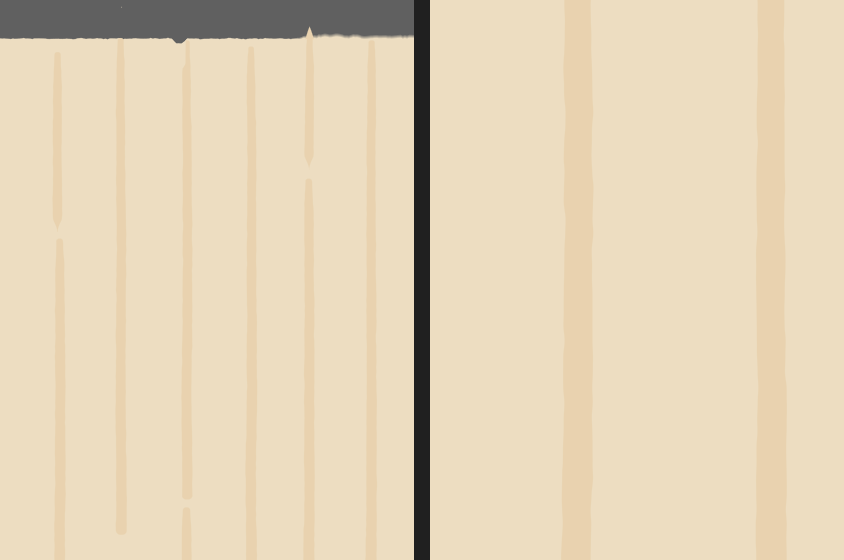
Left, the full canvas; right, a detail of the centre.
Write a Shadertoy shader that draws this pattern.

```glsl
// Lengths are fractions of the canvas height
const vec3 CREAM = vec3(0.928, 0.868, 0.757);
const vec3 TAN = vec3(0.912, 0.824, 0.686);
const vec3 GREY = vec3(0.376);
const int COUNT = 6;
const float FIRST = 0.104;        // centre of the first stripe
const float PITCH = 0.112;
const float HALF_LOW = 0.0096;    // half width at the bottom
const float HALF_HIGH = 0.0072;   // half width at the top
const float ROUGHNESS = 0.0018;
const float BAND_EDGE = 0.931;
const float FRINGE_START = 0.515;
const float FRINGE_WIDTH = 0.007;
const vec2 NOTCH = vec2(0.320, 0.008);   // centre, depth
const vec2 SPECK = vec2(0.217, 0.987);

// Per stripe: sideways shift, shift of the lower piece, top, break start, break end
const float SHIFT[COUNT] = float[](-0.001, 0.0, 0.006, 0.009, 0.001, -0.001);
const float LOWER_SHIFT[COUNT] = float[](0.004, 0.0, -0.001, 0.0, -0.001, 0.0);
const float TOP[COUNT] = float[](0.907, 0.932, 0.928, 0.917, 0.936, 0.928);
const float BREAK_TOP[COUNT] = float[](0.603, 0.045, 0.108, -0.1, 0.715, -0.1);
const float BREAK_END[COUNT] = float[](0.574, -0.2, 0.094, -0.2, 0.681, -0.2);

float hash(vec2 p) {
    vec3 q = fract(vec3(p.xyx) * 0.1031);
    q += dot(q, q.yzx + 33.33);
    return fract((q.x + q.y) * q.z);
}

// Smooth value noise along a line, from -1 to 1
float noise(float t, float seed) {
    float i = floor(t), f = fract(t);
    f = f * f * (3.0 - 2.0 * f);
    return 2.0 * mix(hash(vec2(i, seed)), hash(vec2(i + 1.0, seed)), f) - 1.0;
}

float cover(float d, float pixel) {
    return clamp(0.5 - d / pixel, 0.0, 1.0);
}

// Upright bar with rounded ends, narrowing towards its top
float bar(vec2 p, float low, float high, float halfWidth) {
    halfWidth *= mix(1.0, 0.72, smoothstep(high - 0.07, high, p.y));
    float r = 0.85 * halfWidth;
    vec2 d = abs(vec2(p.x, p.y - 0.5 * (low + high)))
           - vec2(halfWidth, 0.5 * (high - low)) + r;
    return length(max(d, 0.0)) + min(max(d.x, d.y), 0.0) - r;
}

// Tapered tip running from base to point
float spike(vec2 p, float base, float point, float halfWidth, float curve) {
    float t = (p.y - point) / (base - point);
    float side = abs(p.x) - halfWidth * pow(clamp(t, 0.0, 1.0), curve);
    return max(side, (abs(t - 0.5) - 0.5) * abs(base - point));
}

float stripe(vec2 p, int i) {
    float seed = float(i) * 7.0 + 3.0;
    float x = p.x - FIRST - PITCH * float(i) - SHIFT[i];
    x += 0.0012 * noise(p.y * 7.0, seed);

    // Each side wobbles on its own
    float side = seed + (x < 0.0 ? 1.0 : 2.0);
    float wobble = 0.6 * noise(p.y * 45.0, side) + 0.4 * noise(p.y * 110.0, side + 50.0);
    float halfWidth = mix(HALF_LOW, HALF_HIGH, p.y) + 0.5 * ROUGHNESS * wobble;

    vec2 upper = vec2(x, p.y);
    vec2 lower = vec2(x - LOWER_SHIFT[i], p.y);
    float d = min(bar(upper, BREAK_TOP[i], TOP[i], halfWidth),
                  bar(lower, -0.3, BREAK_END[i], halfWidth));

    // The left shoulder of the third stripe starts lower
    if (i == 2) d = max(d, 0.007 * smoothstep(0.872, 0.888, p.y) - 0.009 - x);

    // Pointed breaks, and one tip reaching into the band
    if (i == 0 || i == 4) {
        float base = BREAK_TOP[i] + 0.003;
        d = min(d, spike(upper, base, base - 0.020, 0.9 * halfWidth, 1.5));
    }
    if (i == 4) d = min(d, spike(upper, 0.930, 0.952, 0.0075, 0.8));
    return d;
}

// Dark band with a torn lower edge, a notch and a frayed right end
float band(vec2 p, float pixel) {
    float fray = smoothstep(FRINGE_START, FRINGE_START + 0.05, p.x);
    float edge = BAND_EDGE + 0.0009 * noise(p.x * 90.0, 81.0)
               + 0.0007 * noise(p.x * 260.0, 82.0);
    edge -= NOTCH.y * (1.0 - smoothstep(0.004, 0.016, abs(p.x - NOTCH.x)));
    edge += fray * (0.0035 + 0.0025 * noise(p.x * 55.0, 83.0));
    return cover(edge - p.y, mix(pixel, max(pixel, FRINGE_WIDTH), fray));
}

void mainImage(out vec4 fragColor, in vec2 fragCoord) {
    vec2 p = fragCoord / iResolution.y;
    float pixel = 1.2 / iResolution.y;

    vec3 color = mix(CREAM, GREY, band(p, pixel));
    color = mix(color, CREAM, 0.5 * cover(length(p - SPECK) - 0.0008, pixel));

    int i = clamp(int(floor((p.x - FIRST) / PITCH + 0.5)), 0, COUNT - 1);
    color = mix(color, TAN, cover(stripe(p, i), pixel));

    fragColor = vec4(color, 1.0);
}
```
